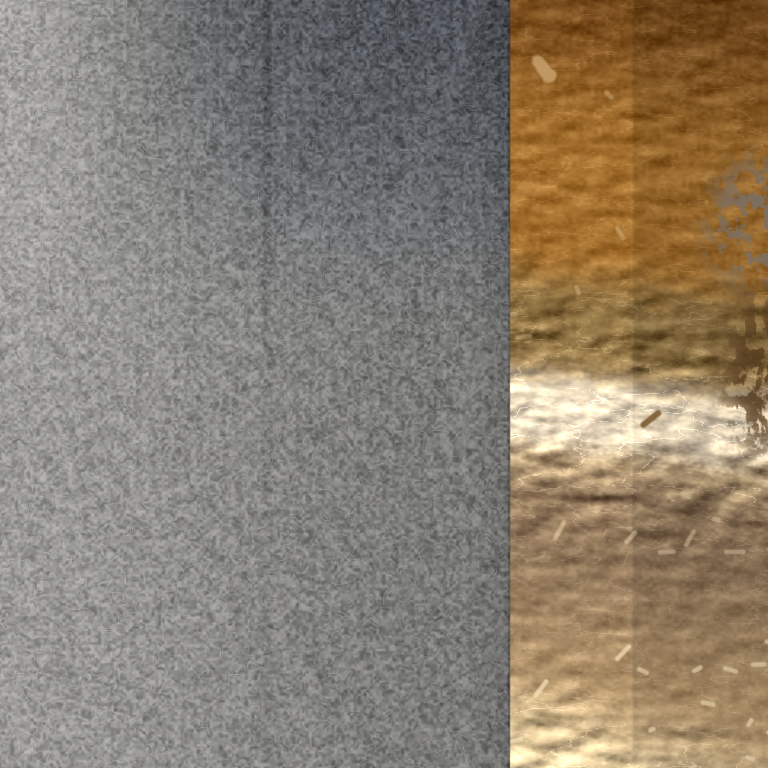
Write a Shadertoy shader that draws this texture.

```glsl
float hash(vec2 p) {
    return fract(sin(dot(p, vec2(127.1, 311.7))) * 43758.5453);
}

float noise(vec2 p) {
    vec2 i = floor(p), f = fract(p);
    f = f * f * (3.0 - 2.0 * f);
    return mix(mix(hash(i), hash(i + vec2(1, 0)), f.x),
               mix(hash(i + vec2(0, 1)), hash(i + vec2(1, 1)), f.x), f.y);
}

float fbm(vec2 p) {
    float sum = 0.0, amp = 0.5;
    for (int i = 0; i < 4; i++) {
        sum += amp * noise(p);
        p = mat2(0.8, 0.6, -0.6, 0.8) * p * 2.03 + 7.3;
        amp *= 0.5;
    }
    return sum / 0.9375;
}

float segment(vec2 p, vec2 a, vec2 b) {
    vec2 d = b - a;
    return length(p - a - d * clamp(dot(p - a, d) / dot(d, d), 0.0, 1.0));
}

// Short bright dashes and dots, one per grid cell
float flecks(vec2 uv, float cells, float density) {
    vec2 p = uv * cells, id = floor(p);
    float mask = 0.0;
    for (int k = 0; k < 9; k++) {
        vec2 c = id + vec2(k % 3 - 1, k / 3 - 1);
        float angle = (hash(c + 4.7) - 0.5) * 2.4;
        vec2 mid = c + vec2(hash(c + 1.3), hash(c + 9.1));
        vec2 arm = vec2(cos(angle), sin(angle)) * 0.32 * hash(c + 2.6);
        float d = segment(p, mid - arm, mid + arm);
        mask = max(mask, step(hash(c + 6.2), density) * smoothstep(0.13, 0.03, d));
    }
    return mask;
}

vec3 grainedSteel(vec2 uv) {
    float shade = mix(0.605, 0.485, smoothstep(0.0, 0.6, uv.x));
    shade -= 0.15 * smoothstep(0.55, 1.0, uv.y) * smoothstep(0.0, 0.36, uv.x);
    shade += 0.04 * smoothstep(0.25, 0.0, uv.x) * smoothstep(0.4, 0.85, uv.y);
    shade -= 0.05 * smoothstep(0.6, 0.664, uv.x);

    // Curly fine grain over softer mottling
    vec2 warp = vec2(noise(uv * 120.0), noise(uv * 120.0 + 40.0));
    float curl = 1.0 - abs(2.0 * noise(uv * 165.0 + warp * 2.0) - 1.0);
    shade += 0.13 * (curl - 0.68) + 0.16 * (noise(uv * 240.0) - 0.5);
    shade += 0.05 * (fbm(uv * 45.0) - 0.5);

    // Vertical seam
    float seam = smoothstep(0.008, 0.003, abs(uv.x - 0.348));
    shade -= seam * mix(0.03, 0.07, smoothstep(0.3, 1.0, uv.y));
    vec3 tint = mix(vec3(1.005, 1.0, 0.985), vec3(0.95, 0.99, 1.06),
                    smoothstep(0.5, 1.0, uv.y) * smoothstep(0.1, 0.5, uv.x));
    return shade * tint;
}

vec3 crinkledGold(vec2 uv) {
    float side = (uv.x - 0.664) / 0.336;
    vec2 grain = uv * vec2(28.0, 62.0);
    float bump = fbm(grain);
    float relief = bump - fbm(grain + vec2(0.25, -0.6));
    float y = uv.y + 0.035 * side + 0.035 * (bump - 0.5);

    // Reflection bands, bottom to top
    vec3 col = mix(vec3(0.69, 0.57, 0.41), vec3(0.56, 0.46, 0.35), smoothstep(0.08, 0.32, y));
    col = mix(col, vec3(0.70, 0.60, 0.46), smoothstep(0.34, 0.42, y));
    col = mix(col, vec3(0.55, 0.44, 0.26), smoothstep(0.48, 0.56, y));
    col = mix(col, vec3(0.63, 0.43, 0.18), smoothstep(0.60, 0.69, y));
    col = mix(col, vec3(0.46, 0.29, 0.11), smoothstep(0.80, 1.03, y));
    float strip = smoothstep(0.405, 0.445, y) * smoothstep(0.53, 0.495, y);
    col = mix(col, vec3(0.95, 0.88, 0.76), strip);
    float floorGlow = smoothstep(0.16, 0.0, y + 0.05 * side);
    col = mix(col, vec3(0.97, 0.88, 0.70), floorGlow * 0.85);

    // Relief strongest around the reflected light
    float rough = 0.28 + 0.6 * exp(-pow((y - 0.46) / 0.11, 2.0)) + 0.6 * floorGlow;
    col += relief * rough * vec3(1.0, 0.92, 0.75);
    col += 0.07 * (noise(uv * 210.0) - 0.5);
    float wrinkle = abs(fbm(uv * vec2(14.0, 48.0) + 3.0) - 0.5);
    col += smoothstep(0.018, 0.0, wrinkle) * rough * 0.2;

    // Speckled patches at the right border
    float speckle = smoothstep(0.44, 0.58, fbm(uv * vec2(85.0, 65.0)));
    float greyPatch = smoothstep(1.0, 0.3, length((uv - vec2(0.99, 0.71)) / vec2(0.1, 0.12)));
    float brownPatch = smoothstep(1.0, 0.3, length((uv - vec2(1.0, 0.51)) / vec2(0.085, 0.15)));
    col = mix(col, vec3(0.53, 0.48, 0.43), greyPatch * speckle * 0.9);
    col = mix(col, vec3(0.36, 0.25, 0.13), brownPatch * speckle * 0.8);

    // Flecks, pale chip and dark nick
    float low = smoothstep(0.5, 0.0, uv.y);
    float spots = flecks(uv, 27.0, 0.06 + 0.16 * low) * (0.3 + 0.5 * low);
    col = mix(col, vec3(0.96, 0.87, 0.71), spots);
    float chip = segment(uv, vec2(0.701, 0.919), vec2(0.714, 0.902)) + 0.012 * (bump - 0.5);
    col = mix(col, vec3(0.77, 0.63, 0.43), smoothstep(0.012, 0.007, chip) * 0.8);
    float nick = segment(uv, vec2(0.838, 0.447), vec2(0.857, 0.462));
    col = mix(col, vec3(0.57, 0.44, 0.27), smoothstep(0.006, 0.002, nick));

    // Darker right-hand panel
    return col * mix(1.02, 0.91, smoothstep(0.822, 0.826, uv.x));
}

void mainImage(out vec4 fragColor, in vec2 fragCoord) {
    vec2 uv = fragCoord / iResolution.xy;
    float pixel = 1.0 / iResolution.x;
    float edge = smoothstep(-pixel, pixel, uv.x - 0.664);
    vec3 col = mix(grainedSteel(uv), crinkledGold(uv), edge);
    col *= 1.0 - 0.2 * smoothstep(0.003, 0.0, abs(uv.x - 0.663));
    fragColor = vec4(clamp(col, 0.0, 1.0), 1.0);
}
```
